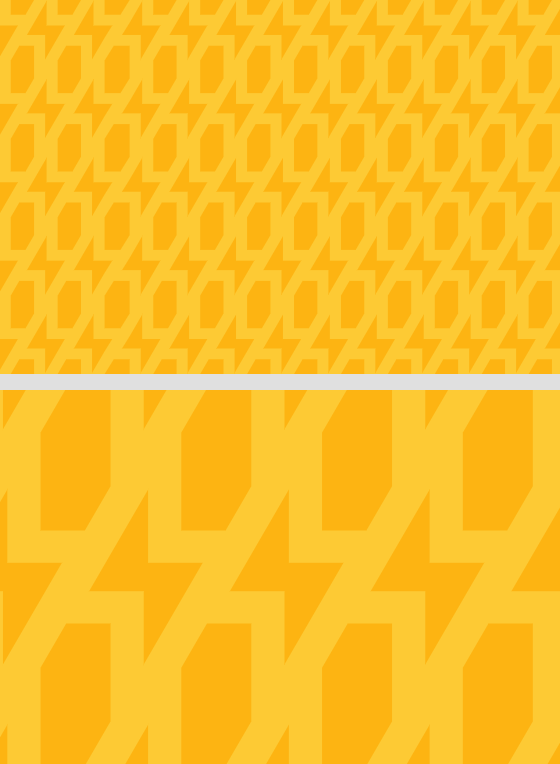
Top: the whole. Bottom: its middle third, enlarged.
Reproduce this pattern procedurally as a WebGL 1 fragment shader.

```glsl
precision highp float;
// Amber lightning bolts and clipped blocks, set off by a lighter yellow lattice.

uniform vec2 u_resolution;

// Lengths are in units of 1/768 of the canvas width.
#define CANVAS_WIDTH 768.0
#define CELL vec2(64.35, 107.5)
#define BOLT_CENTER vec2(3.05, 0.0)
#define BLOCK_HALF vec2(16.0, 32.5)
#define BLOCK_CUT 20.0
#define BOLT_SLANT 19.2
#define BOLT_STEP vec2(1.0, 6.5)
#define SLANT_NORMAL vec2(0.865, -0.502)
#define WIDE_COLUMN vec2(-241.0, -206.0)
#define WIDE_EXTRA 2.4
#define LATTICE_COLOR vec3(0.992, 0.792, 0.204)
#define SHAPE_COLOR vec3(0.992, 0.706, 0.071)

// Upright triangle that forms the upper half of a bolt.
float halfBolt(vec2 p) {
  float slant = -dot(p, SLANT_NORMAL) - BOLT_SLANT;
  return max(slant, max(p.x - BOLT_STEP.x, -p.y - BOLT_STEP.y));
}

// The lower half is the upper half turned by 180 degrees.
float bolt(vec2 p) {
  return min(halfBolt(p), halfBolt(-p));
}

// Tall rectangle with its upper left and lower right corners cut off.
float block(vec2 p) {
  vec2 side = abs(p) - BLOCK_HALF;
  float cut = abs(dot(p, SLANT_NORMAL)) - BLOCK_CUT;
  return max(cut, max(side.x, side.y));
}

// Stretches one column slightly, shifting those to its left.
float widenColumn(float x) {
  float along = (x - WIDE_COLUMN.x) / (WIDE_COLUMN.y - WIDE_COLUMN.x);
  return x + WIDE_EXTRA * (1.0 - clamp(along, 0.0, 1.0));
}

void main() {
  float pixel = CANVAS_WIDTH / u_resolution.x;
  vec2 p = (gl_FragCoord.xy - 0.5 * u_resolution) * pixel;
  p.x = widenColumn(p.x);
  p -= BOLT_CENTER;

  // Two interleaved grids, half a cell apart.
  vec2 boltCell = mod(p + 0.5 * CELL, CELL) - 0.5 * CELL;
  vec2 blockCell = mod(p, CELL) - 0.5 * CELL;
  float dist = min(bolt(boltCell), block(blockCell));

  float coverage = clamp(0.5 - dist / pixel, 0.0, 1.0);
  gl_FragColor = vec4(mix(LATTICE_COLOR, SHAPE_COLOR, coverage), 1.0);
}
```
